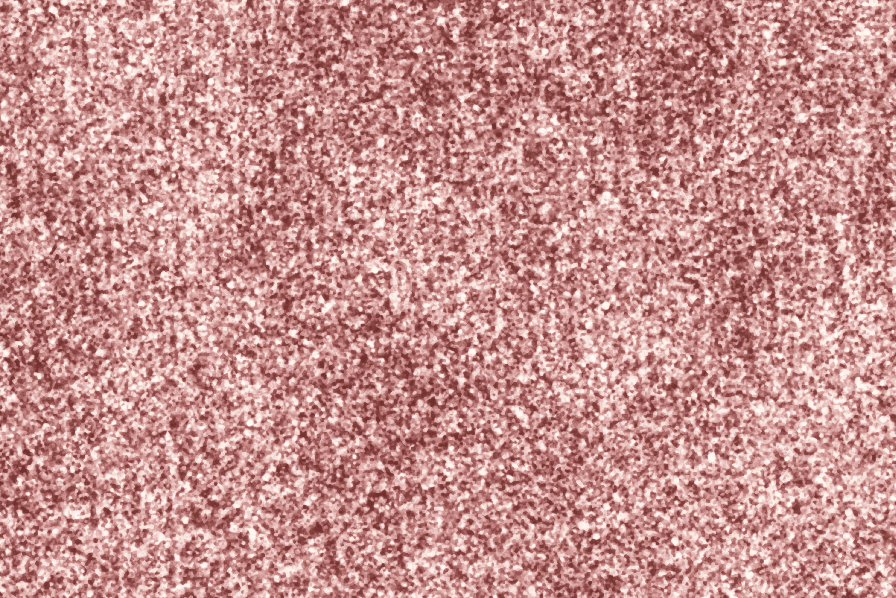
A WebGL 1 fragment shader for this texture:

```glsl
precision highp float;
// Rose-pink glitter: layers of scattered soft-edged flakes at several sizes
// are summed into one bell-shaped height, which is turned into an even
// 0..1 tone and coloured by a ramp from deep maroon to warm white.

uniform vec2 u_resolution;

#define GRAIN_CELLS 205.0   // fine grit per canvas height
#define FLAKE_CELLS 112.0   // larger flakes per canvas height
#define SPARK_CELLS 64.0    // sparkle cells per canvas height
#define GRAIN_AMOUNT 0.68
#define FLAKE_AMOUNT 0.52
#define CLUMP_AMOUNT 0.17
#define PATCH_AMOUNT 0.16
#define SPARK_AMOUNT 1.35
#define SPARK_CHANCE 0.24
#define EDGE_GLOW 0.12      // lighter sides, darker middle
#define TONE_BIAS -0.13     // offsets the light added by sparkles

float hash(vec2 p) {
  return fract(sin(dot(p, vec2(127.1, 311.7))) * 43758.5453);
}

vec2 hash2(vec2 p) {
  return vec2(hash(p), hash(p + vec2(37.3, 91.7)));
}

// Scattered flakes of random height, with zero mean and unit variance.
// A higher sharpness gives crisper borders between neighbours.
float flakes(vec2 p, float sharpness, float seed) {
  vec2 cell = floor(p);
  float sum = 0.0;
  float power = 0.0;
  for (int y = -1; y <= 1; y++) {
    for (int x = -1; x <= 1; x++) {
      vec2 id = cell + vec2(float(x), float(y));
      vec2 toFlake = id + hash2(id + seed) - p;
      float weight = exp(-sharpness * dot(toFlake, toFlake));
      sum += weight * (hash(id + seed + 17.9) - 0.5);
      power += weight * weight;
    }
  }
  return sum * 3.464 / sqrt(power + 1e-9);
}

// Sparse bright glints: small round flakes with soft rims.
float sparkles(vec2 p, float seed) {
  vec2 cell = floor(p);
  float glint = 0.0;
  for (int y = -1; y <= 1; y++) {
    for (int x = -1; x <= 1; x++) {
      vec2 id = cell + vec2(float(x), float(y));
      float dist = length(id + hash2(id + seed) - p);
      float radius = mix(0.28, 0.56, hash(id + seed + 5.3));
      float lit = step(hash(id + seed + 71.1), SPARK_CHANCE);
      glint = max(glint, lit * (1.0 - smoothstep(radius - 0.26, radius, dist)));
    }
  }
  return glint;
}

float rise(float from, float to, float t) {
  return clamp((t - from) / (to - from), 0.0, 1.0);
}

// Stops sit at the middle of each colour's share of the area.
vec3 roseRamp(float tone) {
  vec3 shadow = vec3(0.42, 0.17, 0.16);
  vec3 maroon = vec3(0.50, 0.24, 0.23);
  vec3 berry = vec3(0.64, 0.37, 0.37);
  vec3 rose = vec3(0.75, 0.50, 0.49);
  vec3 blush = vec3(0.84, 0.63, 0.62);
  vec3 petal = vec3(0.92, 0.76, 0.75);
  vec3 cream = vec3(0.98, 0.92, 0.89);
  vec3 glare = vec3(1.0, 0.98, 0.96);
  vec3 color = mix(shadow, maroon, rise(0.0, 0.045, tone));
  color = mix(color, berry, rise(0.045, 0.165, tone));
  color = mix(color, rose, rise(0.165, 0.35, tone));
  color = mix(color, blush, rise(0.35, 0.58, tone));
  color = mix(color, petal, rise(0.58, 0.80, tone));
  color = mix(color, cream, rise(0.80, 0.95, tone));
  return mix(color, glare, rise(0.95, 1.0, tone));
}

void main() {
  vec2 p = gl_FragCoord.xy / u_resolution.y;
  float across = gl_FragCoord.x / u_resolution.x;

  // Fine grit and flakes over faint clumps and tall, drifting patches
  float height = GRAIN_AMOUNT * flakes(p * GRAIN_CELLS, 5.0, 3.0);
  height += FLAKE_AMOUNT * flakes(p * FLAKE_CELLS, 5.0, 29.0);
  height += CLUMP_AMOUNT * flakes(p * 30.0, 4.5, 53.0);
  height += PATCH_AMOUNT * flakes(p * vec2(6.0, 3.5), 4.0, 83.0);
  height += EDGE_GLOW * cos(6.2832 * across);
  height += SPARK_AMOUNT * sparkles(p * SPARK_CELLS, 11.0) + TONE_BIAS;

  // Logistic curve spreads the bell-shaped height evenly over 0..1
  float tone = 1.0 / (1.0 + exp(-1.7 * height));
  gl_FragColor = vec4(roseRamp(tone), 1.0);
}
```
